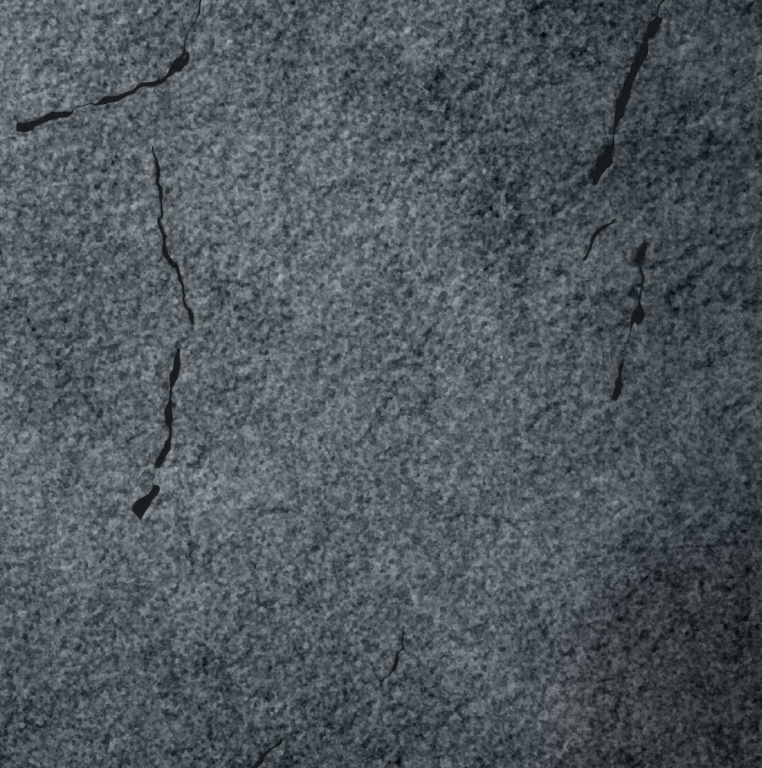
Write a Shadertoy shader that draws this texture.

```glsl
// Weathered blue-grey concrete wall with fine grit, broken cracks and faint hairlines.
#define BASE_TONE 0.388
#define MOTTLE 0.21
#define GRIT 0.21
#define GRIT_SCALE 190.0
#define RELIEF 0.15
#define PIT_DEPTH 0.085
#define CRACK_JITTER 0.020
#define HAIRLINE_DEPTH 0.09
#define CRACK_COLOR vec3(0.075, 0.090, 0.095)
#define TINT vec3(-0.028, 0.002, 0.024)

// Deep cracks as segments (start, end), with their half widths.
const vec4 CRACKS[11] = vec4[11](
    vec4(.275, 1.01, .228, .902), vec4(.228, .902, .033, .830),
    vec4(.196, .810, .250, .580), vec4(.234, .540, .219, .414),
    vec4(.219, .414, .176, .330), vec4(.868, 1.01, .820, .896),
    vec4(.820, .896, .777, .760), vec4(.797, .720, .759, .665),
    vec4(.835, .680, .807, .480), vec4(.530, .172, .499, .102),
    vec4(.360, .045, .310, -.01));
const float WIDTHS[11] = float[11](
    .0026, .0023, .0014, .0030, .0030, .0048, .0050, .0012, .0036, .0011, .0022);

// Shallow, soft hairlines.
const vec4 HAIRLINES[6] = vec4[6](
    vec4(-.01, .690, .060, .540), vec4(.060, .540, .180, .390),
    vec4(.310, .335, .680, .322), vec4(.760, .277, 1.00, .294),
    vec4(.240, .330, .268, .200), vec4(.268, .200, .276, -.01));

vec3 hash3(vec2 p) {
    vec3 q = fract(p.xyx * vec3(.1031, .1030, .0973));
    q += dot(q, q.yxz + 33.33);
    return fract((q.xxy + q.yzz) * q.zyx);
}

// Smooth cellular noise: random cell values blended around jittered centres.
float cells(vec2 p) {
    vec2 id = floor(p), f = p - id;
    float sum = 0.0, total = 0.0;
    for (int y = -1; y <= 1; y++)
    for (int x = -1; x <= 1; x++) {
        vec2 o = vec2(x, y);
        vec3 h = hash3(id + o + 57.0);
        vec2 d = o + h.xy - f;
        float w = exp(-6.0 * dot(d, d));
        sum += w * h.z;
        total += w;
    }
    return sum / total;
}

float segment(vec2 p, vec4 s) {
    vec2 a = p - s.xy, b = s.zw - s.xy;
    return length(a - b * clamp(dot(a, b) / dot(b, b), 0.0, 1.0));
}

// Signed distance to the deep cracks; swell varies their width.
float crackDistance(vec2 p, float swell) {
    float d = 1.0;
    for (int i = 0; i < 11; i++)
        d = min(d, segment(p, CRACKS[i]) - WIDTHS[i] * swell);
    return d;
}

float hairlineDistance(vec2 p) {
    float d = 1.0;
    for (int i = 0; i < 6; i++) d = min(d, segment(p, HAIRLINES[i]));
    return d;
}

// Rough surface height of the plaster.
float height(vec2 p) {
    return cells(p * 75.0) + 0.5 * cells(p * 140.0 + 9.0);
}

void mainImage(out vec4 fragColor, in vec2 fragCoord) {
    vec2 p = fragCoord / iResolution.y;

    // Broad light falloff towards the right, bottom and top.
    float right = smoothstep(0.55, 1.02, p.x);
    float bottom = 1.0 - smoothstep(0.0, 0.45, p.y);
    float tone = BASE_TONE - 0.12 * right - 0.085 * bottom
               - 0.045 * smoothstep(0.7, 1.0, p.y) * smoothstep(0.1, 0.5, p.x);

    // Cloudy stains in three sizes.
    float stain = 0.45 * cells(p * 5.0 + 3.0) + 0.3 * cells(p * 13.0) + 0.25 * cells(p * 34.0);
    tone += MOTTLE * (stain - 0.5);

    // Grit and side-lit relief, rougher in the upper part.
    float rough = mix(0.75, 1.1, smoothstep(0.2, 0.8, p.y));
    float grit = cells(p * GRIT_SCALE) + 0.75 * cells(p * GRIT_SCALE * 1.8 + 21.0) - 0.875;
    float relief = height(p) - height(p + vec2(-0.0035, 0.0035));
    float contrast = mix(1.0, 0.7, right);
    tone += (GRIT * grit + RELIEF * relief * rough) * contrast;

    // Small slanted pits gathered in patches.
    vec2 slanted = vec2(p.x + p.y, 1.9 * (p.y - p.x));
    float patches = smoothstep(0.4, 0.75, cells(p * 9.0 + 40.0));
    float pits = smoothstep(0.66, 0.86, cells(slanted * 48.0));
    tone -= PIT_DEPTH * pits * patches * rough;

    // Ragged coordinates shared by the fracture lines.
    vec2 wander = vec2(cells(p * 17.0), cells(p * 17.0 + 70.0)) - 0.5;
    vec2 ragged = vec2(cells(p * 65.0), cells(p * 65.0 + 90.0)) - 0.5;
    vec2 q = p + CRACK_JITTER * (wander + 0.5 * ragged);

    // Hairlines fade in and out along their length.
    float hair = 1.0 - smoothstep(0.0, 0.0045, hairlineDistance(p + 0.4 * (q - p)));
    tone -= HAIRLINE_DEPTH * hair * (0.35 + 0.8 * cells(p * 24.0 + 11.0));

    // Deep cracks with a pale lip on the lit side and a soft shaded rim.
    float swell = 2.6 * cells(p * 38.0 + 5.0) - 0.35;
    float d = crackDistance(q, swell);
    float lip = 1.0 - smoothstep(0.0, 0.003, crackDistance(q + vec2(-0.004, 0.002), swell));
    float crack = 1.0 - smoothstep(-0.0012, 0.0018, d);
    tone += 0.06 * lip * contrast - 0.045 * (1.0 - smoothstep(0.0, 0.009, d));

    // Blue-grey tint, slightly greener in the darkest corner.
    vec3 color = vec3(tone) + TINT * mix(1.0, 0.5, right * bottom);
    color = mix(max(color, 0.04), CRACK_COLOR, 0.92 * crack);
    fragColor = vec4(color, 1.0);
}
```
